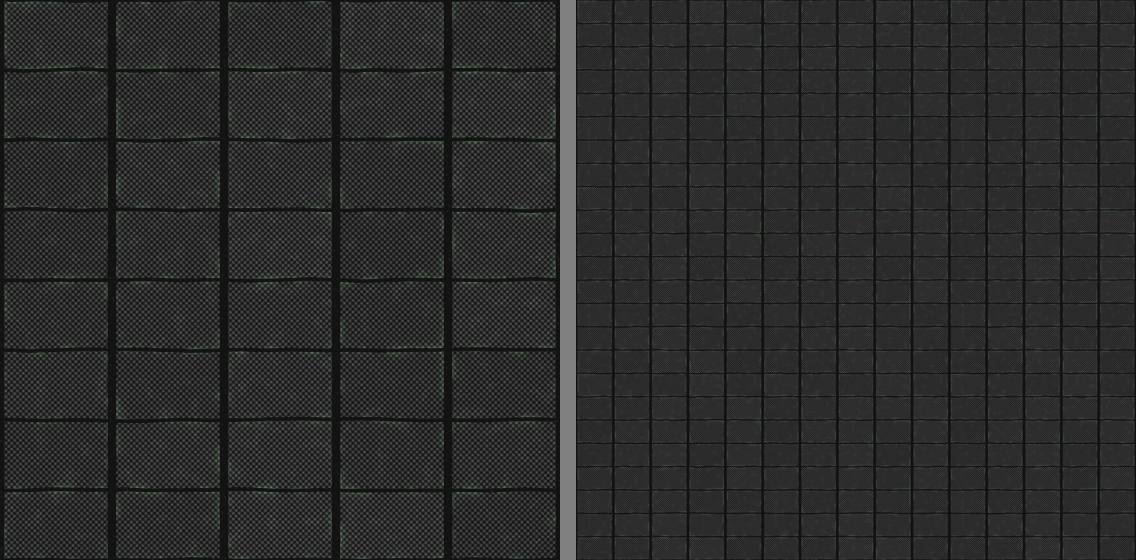
Left: one tile. Right: repeated 3 by 3.
A Shadertoy shader for this texture:

```glsl
// Dark woven panels in a 5 by 8 grid, parted by black gaps, with worn greenish rims.

const float TAU = 6.2831853;

float hash(vec2 cell) {
    uvec2 k = uvec2(cell) * uvec2(1597u, 3571u);
    uint n = (k.x ^ (k.y << 7)) * 747796u + 28917u;
    n = ((n >> 13) ^ n) * 277803u;
    n = (n >> 15) ^ n;
    return float(n & 65535u) / 65536.0;
}

float cornerSlope(vec2 corner, vec2 offset, float period) {
    float angle = TAU * hash(mod(corner, period));
    return dot(vec2(cos(angle), sin(angle)), offset);
}

// Gradient noise that wraps after a whole number of cells
float noise(vec2 p, float period) {
    vec2 i = floor(p), f = fract(p);
    vec2 s = f * f * f * (f * (f * 6.0 - 15.0) + 10.0);
    vec2 e = vec2(1, 0);
    float low = mix(cornerSlope(i, f, period), cornerSlope(i + e.xy, f - e.xy, period), s.x);
    float high = mix(cornerSlope(i + e.yx, f - e.yx, period), cornerSlope(i + e.xx, f - e.xx, period), s.x);
    return mix(low, high, s.y);
}

// Crossing diagonal ridges, brightest where they meet
float weave(vec2 p) {
    vec2 ridge = 0.5 + 0.5 * cos(TAU * 96.0 * vec2(p.x + p.y, p.x - p.y));
    float top = max(ridge.x, ridge.y);
    return 0.09 + 0.075 * top * top + 0.15 * ridge.x * ridge.y;
}

void mainImage(out vec4 fragColor, in vec2 fragCoord) {
    vec2 uv = fragCoord / iResolution.xy;
    float pixel = 1.0 / iResolution.y;

    // Panel grid with slightly uneven horizontal gaps
    vec2 grid = vec2(5, 8);
    vec2 bent = uv + vec2(0.0, 0.004 * noise(uv * 10.0, 10.0));
    vec2 panel = mod(floor(bent * grid), grid);
    vec2 cell = fract(bent * grid);
    vec2 inset = min(cell, 1.0 - cell) / grid - vec2(0.0079, 0.0034);
    float edge = min(inset.x, inset.y) + 0.0008 * noise(uv * 150.0, 150.0);
    float face = smoothstep(-0.7 * pixel, 0.7 * pixel, edge);

    // Panel surface: weave, tone of each panel, cloudy scuffs and grain
    float grain = noise(uv * 256.0, 256.0);
    float scuff = smoothstep(0.1, 0.6, noise(uv * 36.0, 36.0) + 0.4 * noise(uv * 110.0, 110.0));
    float tone = 0.96 + 0.08 * hash(panel + 11.0) + 0.22 * grain + 0.15 * scuff;
    vec3 surface = weave(uv) * tone * vec3(1.0, 1.01, 1.0);

    // Worn rims: patchy, differing from panel to panel
    float patches = noise(uv * 22.0 + panel * 7.0, 22.0) + 0.4 * noise(uv * 90.0, 90.0);
    float wear = smoothstep(-0.2, 0.45, patches);
    float depth = max(edge, 0.0);
    float rim = 0.7 * exp(-depth / 0.002) + 0.4 * exp(-depth / 0.006);
    surface += vec3(0.13, 0.21, 0.13) * rim * wear;

    // Gaps with faint specks
    float speck = smoothstep(0.3, 0.55, noise(uv * 200.0, 200.0));
    vec3 gap = vec3(0.07, 0.073, 0.07) + 0.015 * grain + 0.06 * speck;

    fragColor = vec4(mix(gap, surface, face), 1.0);
}
```
